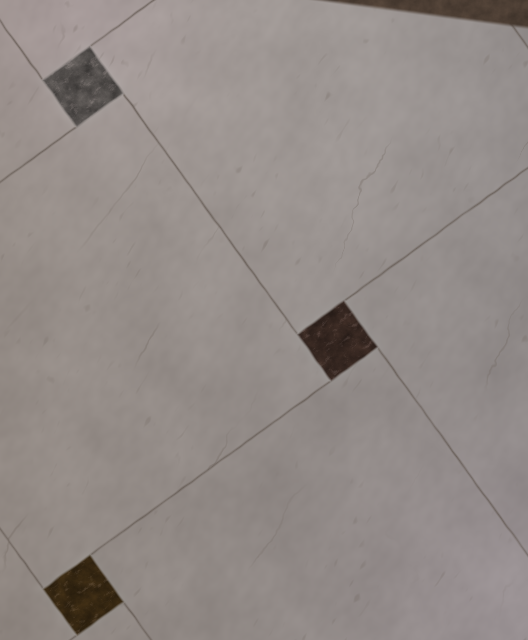
This pattern is drawn by a Shadertoy shader. Its source:

```glsl
// Stone floor of large pale tiles with small dark square insets, laid askew.
// A two-square lattice is searched for the tile under each point; gradient
// noise adds clouds, veins and flecks, and a dark border crosses one corner.

// Layout, in units of canvas height
const float TILE = 0.5547;                    // side of a large tile
const float INSET = 0.0892;                   // side of a small inset
const float ANGLE = 0.9442;                   // tilt of the joints
const vec2  ANCHOR = vec2(0.5273, 0.4674);    // centre of inset (0, 0)
const float JOINT = 0.0009;                   // half width of a joint
const float SOFT = 0.0026;                    // softness of every edge
const float WOBBLE = 0.0012;                  // unevenness of cut edges
const vec2  BORDER_POINT = vec2(0.501, 1.0);
const vec2  BORDER_NORMAL = vec2(0.132, 0.991);

// Colours
const vec3 STONE = vec3(0.560, 0.532, 0.519);
const vec3 JOINT_COLOR = vec3(0.37, 0.33, 0.30);
const vec3 VEIN_COLOR = vec3(0.43, 0.39, 0.36);
const vec3 INSET_GREY = vec3(0.335, 0.318, 0.308);
const vec3 INSET_PLUM = vec3(0.215, 0.155, 0.130);
const vec3 INSET_BROWN = vec3(0.215, 0.155, 0.070);
const vec3 BORDER_COLOR = vec3(0.295, 0.240, 0.200);

// Strength of wear
const float CLOUDS = 0.055;
const float GRAIN = 0.014;
const float VEINS = 0.32;
const float FLECKS = 0.30;

vec2 hash2(vec2 p) {
    vec3 q = fract(p.xyx * vec3(0.1031, 0.1030, 0.0973));
    q += dot(q, q.yzx + 33.33);
    return fract((q.xx + q.yz) * q.zy);
}

float corner(vec2 cell, vec2 f, vec2 o) {
    float a = 6.28318 * hash2(cell + o).x;
    return dot(vec2(cos(a), sin(a)), f - o);
}

// Gradient noise, about -0.7 to 0.7
float gnoise(vec2 p) {
    vec2 c = floor(p), f = p - c;
    vec2 u = f * f * f * (f * (f * 6.0 - 15.0) + 10.0);
    return mix(mix(corner(c, f, vec2(0, 0)), corner(c, f, vec2(1, 0)), u.x),
               mix(corner(c, f, vec2(0, 1)), corner(c, f, vec2(1, 1)), u.x), u.y);
}

float fbm(vec2 p) {
    float sum = 0.0, amp = 0.55;
    for (int i = 0; i < 5; i++) {
        sum += amp * gnoise(p);
        p = mat2(1.6, 1.2, -1.2, 1.6) * p + 7.3;
        amp *= 0.55;
    }
    return sum;
}

float boxDistance(vec2 p, float halfSide) {
    vec2 d = abs(p) - halfSide;
    return length(max(d, 0.0)) + min(max(d.x, d.y), 0.0);
}

float spot(vec2 p, float tightness) { return exp(-tightness * dot(p, p)); }

vec3 paleStone(vec2 uv, vec2 id) {
    vec2 seed = hash2(id + 41.0);
    vec2 p = uv + 9.0 * seed;
    vec3 col = STONE + 0.008 * (seed.x - 0.5);

    // Uneven light: bright above, warm at left, cool at lower right
    col += 0.062 * spot(uv - vec2(0.45, 0.86), 6.0);
    col += vec3(0.060, 0.046, 0.062) * spot(uv - vec2(0.10, 1.0), 25.0);
    col += vec3(0.020, 0.006, -0.014) * (0.45 - uv.x);
    col += vec3(0.045, 0.036, 0.050) * spot(uv - vec2(0.80, 0.06), 16.0);
    vec2 slant = mat2(0.85, 0.52, -0.52, 0.85) * p;
    col += CLOUDS * fbm(p * 8.0) + GRAIN * gnoise(slant * vec2(70.0, 45.0));

    // Broken hairline veins and short scratches along one slant
    vec2 q = slant * vec2(5.5, 0.9) + 0.12 * fbm(p * 10.0);
    float vein = 1.0 - smoothstep(0.0, 0.014, abs(gnoise(q)));
    vein *= smoothstep(0.08, 0.40, gnoise(p * 8.0 + 29.0));
    float fleck = smoothstep(0.32, 0.62, gnoise(slant * vec2(105.0, 40.0)));
    fleck *= smoothstep(-0.10, 0.40, gnoise(p * 10.0 + 5.0));
    return mix(col, VEIN_COLOR, VEINS * vein + FLECKS * fleck);
}

vec3 darkStone(vec2 p, vec2 id) {
    vec2 odd = mod(id, 2.0);
    vec3 col = mix(mix(INSET_PLUM, INSET_BROWN, odd.y), INSET_GREY, odd.x);
    p += 5.0 * hash2(id + 11.0);
    float crumb = smoothstep(0.05, 0.45, fbm(p * vec2(110.0, 60.0)));
    return col * (0.95 + 0.6 * fbm(p * 45.0)) + 0.10 * crumb * vec3(1.0, 0.9, 0.9);
}

void mainImage(out vec4 fragColor, in vec2 fragCoord) {
    vec2 uv = fragCoord / iResolution.y;
    float aa = max(SOFT, 0.75 / iResolution.y);

    // Lattice frame: x down along one joint, y up along the other
    float c = cos(ANGLE), s = sin(ANGLE);
    vec2 r = uv - ANCHOR + WOBBLE * vec2(gnoise(uv * 45.0), gnoise(uv * 45.0 + 60.0));
    vec2 p = vec2(dot(r, vec2(c, -s)), dot(r, vec2(s, c)));
    vec2 stepA = vec2(TILE, INSET), stepB = vec2(-INSET, TILE);
    vec2 base = floor(vec2(dot(p, stepA), dot(p, stepB)) / dot(stepA, stepA));

    // Nearest large tile and nearest inset
    float tileD = 1e3, insetD = 1e3;
    vec2 tileId = base, insetId = base;
    for (int k = 0; k < 9; k++) {
        vec2 id = base + vec2(k % 3 - 1, k / 3 - 1);
        vec2 local = p - id.x * stepA - id.y * stepB;
        float di = boxDistance(local, 0.5 * INSET);
        float dt = boxDistance(local - 0.5 * vec2(TILE - INSET, TILE + INSET), 0.5 * TILE);
        if (di < insetD) { insetD = di; insetId = id; }
        if (dt < tileD) { tileD = dt; tileId = id; }
    }

    // Pale tiles, faint rim by the insets, then worn joints
    vec3 col = paleStone(uv, tileId);
    col += vec3(0.02, 0.03, 0.03) * exp(-max(insetD, 0.0) / 0.007);
    float joint = 1.0 - smoothstep(JOINT - aa, JOINT + aa, abs(tileD));
    joint *= smoothstep(0.0, 0.004, insetD) * (0.85 + 0.5 * fbm(uv * 16.0));
    col = mix(col, JOINT_COLOR, clamp(joint, 0.0, 1.0));

    // Insets and corner border
    col = mix(darkStone(p, insetId), col, smoothstep(-aa, aa, insetD));
    float borderD = dot(uv - BORDER_POINT, BORDER_NORMAL);
    vec3 border = BORDER_COLOR * (1.0 + 0.5 * fbm(uv * 28.0));
    col = mix(col, border, smoothstep(-1.5 * aa, 1.5 * aa, borderD));
    fragColor = vec4(clamp(col, 0.0, 1.0), 1.0);
}
```
